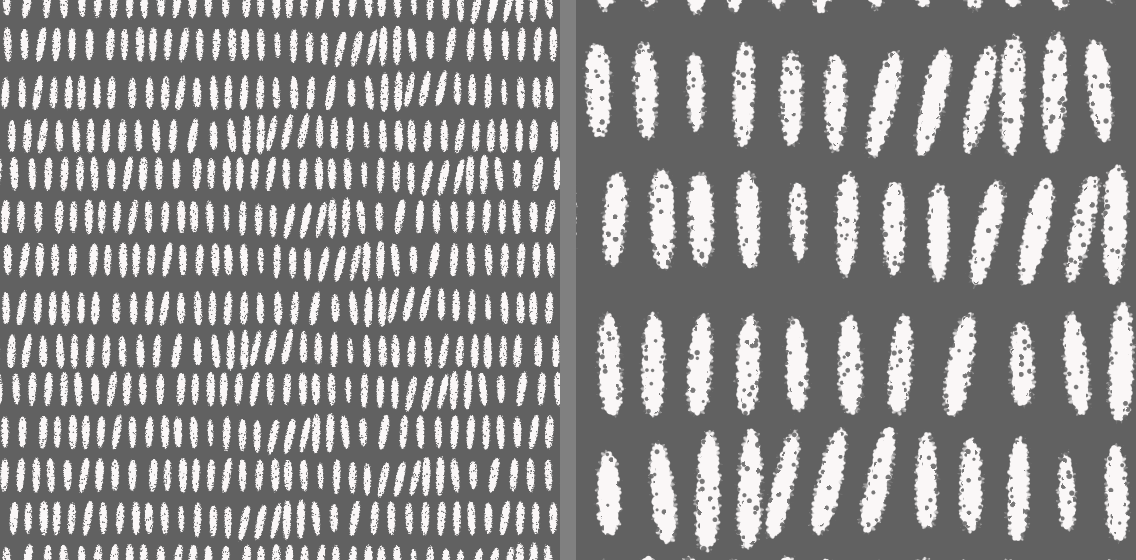
Left: the whole. Right: its middle third, enlarged.
A Shadertoy shader for this pattern:

```glsl
// Rows of chalky upright dashes on grey: 13 rows of 35 strokes.
// Every row repeats one irregular sequence, slid sideways and sometimes turned
// by half a turn; cellular noise roughens the edges and chips the paint.

const float SIZE = 768.0;             // design units across the canvas
const float ROWS = 13.0;
const float COLUMNS = 35.0;

vec2 hash2(vec2 p) {
    vec3 q = fract(p.xyx * vec3(0.1031, 0.1030, 0.0973));
    q += dot(q, q.yzx + 33.33);
    return fract((q.xx + q.yz) * q.zy);
}

// Cellular noise: distance to the nearest point, and that point's random value
vec2 cells(vec2 p) {
    vec2 base = floor(p), best = vec2(9.0, 0.0);
    for (int y = -1; y <= 1; y++)
    for (int x = -1; x <= 1; x++) {
        vec2 cell = base + vec2(x, y);
        float dist = length(cell + 0.1 + 0.8 * hash2(cell) - p);
        if (dist < best.x) best = vec2(dist, hash2(cell + 71.0).x);
    }
    return best;
}

// Sideways drift of stroke i: a tight cluster, then a loose run with one gap
float drift(float i) {
    float cluster = -13.0 * exp(-pow((i - 4.6) / 2.1, 2.0));
    float loose = 4.5 * smoothstep(6.0, 8.5, i) * (1.0 - smoothstep(27.0, 29.5, i));
    float gap = 7.0 * smoothstep(19.2, 19.8, i) * (1.0 - smoothstep(20.0, 24.0, i));
    return cluster + loose + gap + 3.0 * (hash2(vec2(i, 5.0)).x - 0.5);
}

// Approximate distance to the tapered stroke i, with y pointing down
float stroke(vec2 q, float i) {
    vec2 rnd = hash2(vec2(i, 17.0));
    vec2 halfSize = vec2(4.5 + 0.9 * rnd.y, 20.3 + 3.4 * rnd.x);
    float slope = 0.12 * hash2(vec2(i, 29.0)).x - 0.05;

    if (i < 2.5) { slope = 0.21; halfSize.y = 24.0; }              // leaning trio
    else if (i < 4.5) { slope = 0.03; halfSize = vec2(5.2, 27.0); } // tall pair
    else if (i == 5.0) slope = -0.1;
    else if (mod(i, 9.0) == 7.0 && i < 30.0) { slope = 0.16; halfSize.y = 23.5; }
    if (i == 6.0) halfSize.y = 19.0;
    if (i == 31.0) halfSize = vec2(3.6, 17.5);

    float wrapped = min(i, COLUMNS - i);
    q.y -= 6.5 * exp(-wrapped * wrapped / 8.0);                    // sag near the trio
    q.x += slope * q.y;
    float t = q.y / halfSize.y;
    float w = halfSize.x * (1.0 - 0.1 * clamp(t, -1.0, 1.0));
    float field = q.x * q.x / (w * w) + pow(abs(t), 3.0);
    vec2 slopeOfField = vec2(q.x / (w * w), 1.5 * t * t / halfSize.y);
    return 0.5 * (field - 1.0) / max(length(slopeOfField), 0.04);
}

// Distance to the nearest stroke of one row
float strokeRow(vec2 p, float row) {
    const float slide[13] = float[13](655.0, 468.0, 604.0, 415.0, 587.0, 398.0,
        445.0, 582.0, 393.0, 565.0, 376.0, 527.0, 336.0);
    float id = mod(row, ROWS);
    float kind = mod(id, 5.0);
    bool turned = id < 10.0 && kind > 1.5 && kind < 3.5;

    float middle = row * SIZE / ROWS + (turned ? 9.0 : 2.0);
    vec2 q = (p - vec2(slide[int(id + 0.5)], middle)) * (turned ? -1.0 : 1.0);
    q.x = mod(q.x, SIZE);
    float pitch = SIZE / COLUMNS;
    float column = floor(q.x / pitch + 0.5);
    float d = 1e3;
    for (float j = -1.0; j <= 1.0; j++) {
        float i = mod(column + j, COLUMNS);
        d = min(d, stroke(q - vec2((column + j) * pitch + drift(i), 0.0), i));
    }
    return d;
}

void mainImage(out vec4 fragColor, in vec2 fragCoord) {
    float pixel = SIZE / iResolution.y;
    vec2 p = vec2(fragCoord.x, iResolution.y - fragCoord.y) * pixel;

    // Nearest stroke among the neighbouring rows
    float row = floor(p.y * ROWS / SIZE + 0.5);
    float d = 1e3;
    for (float j = -1.0; j <= 1.0; j++) d = min(d, strokeRow(p, row + j));

    // Ragged chalk edge
    d += 2.2 * (cells(p / 2.3).x - 0.45);
    d += 0.3 * sin(p.y * 0.9 + 2.0 * sin(p.x * 0.31));
    float soft = max(0.7, 0.7 * pixel);
    float paint = 1.0 - smoothstep(-soft, soft, d);

    // Chips in the paint, denser towards the rim
    vec2 chip = cells(p / 2.7 + 40.0);
    float chance = mix(0.13, 0.38, smoothstep(-4.0, -0.5, d));
    float radius = 0.65 + 0.7 * fract(chip.y * 37.0);
    float hole = 1.0 - smoothstep(-0.5 * soft, 0.5 * soft, chip.x * 2.7 - radius);
    paint *= 1.0 - 0.85 * hole * step(chip.y, chance);

    fragColor = vec4(mix(vec3(0.38), vec3(0.98, 0.97, 0.97), paint), 1.0);
}
```
